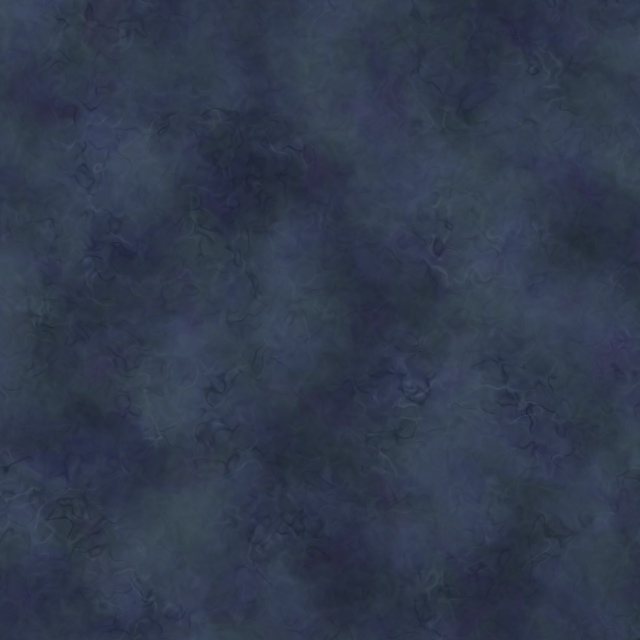
A Shadertoy shader for this texture:

```glsl
// Dark slate-blue mottled surface with ragged cloudy patches and fine curled wrinkles.
#define DARK vec3(0.147, 0.176, 0.246)
#define LIGHT vec3(0.236, 0.288, 0.364)
#define BLUE_SHIFT vec3(0.002, -0.008, 0.026)
#define PLUM_SHIFT vec3(0.014, -0.014, 0.006)
#define CLOUD_SCALE 4.4
#define CLOUD_CONTRAST 0.86
#define TINT_SCALE 9.0
#define WRINKLE_SCALE 30.0
#define WRINKLE_DEPTH 0.050
#define MOTTLE_SCALE 52.0
#define MOTTLE_DEPTH 0.024

// Pseudo-random unit vector for a lattice cell.
vec2 cellDirection(vec2 cell) {
    vec3 h = fract(cell.xyx * vec3(0.1031, 0.1030, 0.0973));
    h += dot(h, h.yzx + 33.33);
    float angle = 6.2832 * fract((h.x + h.y) * h.z);
    return vec2(cos(angle), sin(angle));
}

// Signed gradient noise.
float noise(vec2 p) {
    vec2 cell = floor(p);
    vec2 f = p - cell;
    vec2 u = f * f * f * (f * (f * 6.0 - 15.0) + 10.0);
    vec2 e = vec2(0.0, 1.0);
    float a = dot(cellDirection(cell), f);
    float b = dot(cellDirection(cell + e.yx), f - e.yx);
    float c = dot(cellDirection(cell + e.xy), f - e.xy);
    float d = dot(cellDirection(cell + e.yy), f - e.yy);
    return mix(mix(a, b, u.x), mix(c, d, u.x), u.y);
}

// Layered noise, each octave rotated to hide the lattice.
float fbm(vec2 p, int octaves) {
    float sum = 0.0;
    float weight = 1.0;
    for (int i = 0; i < octaves; i++) {
        sum += weight * noise(p);
        p = mat2(1.6, 1.2, -1.2, 1.6) * p + 17.3;
        weight *= 0.54;
    }
    return sum;
}

vec2 warp(vec2 p, int octaves) {
    return vec2(fbm(p + 31.7, octaves), fbm(p + 74.2, octaves));
}

// Thin curled strokes along the zero lines of a warped noise.
float strokes(vec2 p) {
    p += 0.9 * warp(p * 0.7, 2);
    float line = 1.0 - smoothstep(0.0, 0.17, abs(noise(p)));
    return line * smoothstep(-0.15, 0.25, noise(p * 0.8 + 43.0));
}

void mainImage(out vec4 fragColor, in vec2 fragCoord) {
    vec2 uv = fragCoord / iResolution.y + 3.0;

    // Broad clouds with ragged, curling borders
    vec2 bent = uv + 0.035 * warp(uv * 6.0, 3) + 0.020 * warp(uv * 24.0, 2);
    float cloud = fbm(bent * CLOUD_SCALE, 5);
    float tone = clamp(0.5 + CLOUD_CONTRAST * cloud, 0.0, 1.0);
    vec3 color = mix(DARK, LIGHT, tone);

    // Blue, grey-green and plum tints
    float tint = fbm(bent * TINT_SCALE + 52.0, 4);
    color += BLUE_SHIFT * clamp(1.4 * tint, -0.7, 0.9);
    float plum = smoothstep(0.1, 0.6, fbm(bent * TINT_SCALE + 91.0, 3));
    color += PLUM_SHIFT * plum * (1.0 - 0.6 * tone);

    // Dark and pale wrinkles gathered along the cloud borders
    float border = 1.0 - smoothstep(0.05, 0.45, abs(cloud - 0.05));
    float patches = smoothstep(-0.25, 0.50, fbm(uv * 5.5 + 120.0, 3));
    float wrinkled = 0.25 + patches * (0.35 + 0.55 * border);
    float pale = strokes(uv * WRINKLE_SCALE);
    float shade = strokes(uv * WRINKLE_SCALE * 1.15 + 61.0);
    float fold = 0.9 * pale - shade;
    color += WRINKLE_DEPTH * wrinkled * fold * vec3(0.85, 1.0, 0.95);

    // Fine mottling, stronger where the surface is wrinkled
    vec2 grain = uv * MOTTLE_SCALE + 1.2 * warp(uv * 30.0, 2);
    color += MOTTLE_DEPTH * (0.7 + 0.7 * wrinkled) * fbm(grain, 2);

    // Small blue and green colour variation
    color += vec3(0.0, -0.004, 0.012) * noise(uv * 40.0 + 15.0);

    fragColor = vec4(clamp(color, 0.0, 1.0), 1.0);
}
```
